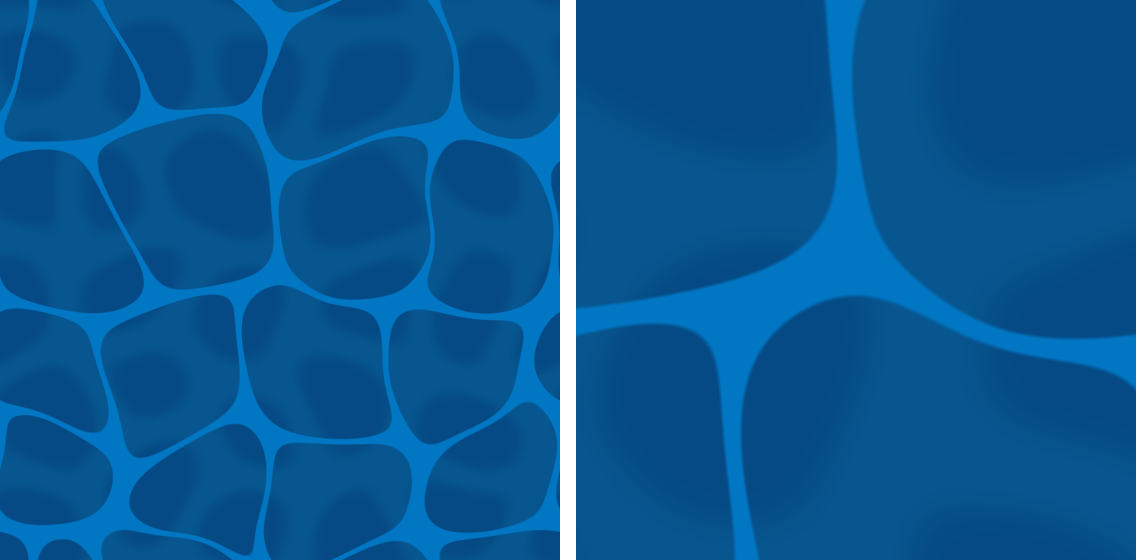
Left, the full canvas; right, a detail of the centre.
Give the GLSL for this texture, as a Shadertoy shader.

```glsl
// Stylised water: bright rounded caustic veins over deep blue with soft dark patches.

// Random point offset for a lattice cell, wrapped so the pattern tiles
vec2 hash2(vec2 cell, float count, float seed) {
    cell = mod(cell, count) + seed;
    return fract(sin(vec2(dot(cell, vec2(127.1, 311.7)),
                          dot(cell, vec2(269.5, 183.3)))) * 43758.5453);
}

vec2 sitePoint(vec2 cell, float count, float seed) {
    return cell + 0.5 + 0.72 * (hash2(cell, count, seed) - 0.5);
}

// Distance to the Voronoi borders, blended so that cell corners are round
float roundedCells(vec2 uv, float count, float seed, float sharpness) {
    vec2 p = uv * count;
    vec2 base = floor(p);
    vec2 nearCell = base, nearest = vec2(9.0);

    // Closest site
    for (int j = -1; j <= 1; j++)
    for (int i = -1; i <= 1; i++) {
        vec2 cell = base + vec2(i, j);
        vec2 toSite = sitePoint(cell, count, seed) - p;
        if (dot(toSite, toSite) < dot(nearest, nearest)) {
            nearest = toSite;
            nearCell = cell;
        }
    }

    // Exponential smooth minimum over all bisectors around that site
    float sum = 0.0;
    for (int j = -2; j <= 2; j++)
    for (int i = -2; i <= 2; i++) {
        if (i == 0 && j == 0) continue;
        vec2 toSite = sitePoint(nearCell + vec2(i, j), count, seed) - p;
        float border = dot(0.5 * (nearest + toSite), normalize(toSite - nearest));
        sum += exp(-sharpness * border);
    }
    return -log(sum) / sharpness;
}

// Periodic bending of the plane
vec2 ripple(vec2 uv) {
    const float TAU = 6.2831853;
    uv += 0.011 * sin(TAU * (3.0 * uv.yx + vec2(0.1, 0.6)));
    uv += 0.004 * sin(TAU * (vec2(5.0, -4.0) * uv.yx + 3.0 * uv + vec2(0.7, 0.2)));
    return uv;
}

void mainImage(out vec4 fragColor, in vec2 fragCoord) {
    vec2 uv = ripple(fragCoord / iResolution.xy);

    // Deep water with blurred darker patches
    float patches = roundedCells(uv + vec2(0.07, 0.03), 5.0, 17.0, 9.0);
    vec3 shallow = vec3(0.03, 0.337, 0.56);
    vec3 deep = vec3(0.02, 0.292, 0.52);
    vec3 color = mix(shallow, deep, smoothstep(0.03, 0.16, patches));

    // Crisp veins, thin along the borders and thick where they meet
    float border = roundedCells(uv, 4.0, 3.0, 12.0);
    float vein = 1.0 - smoothstep(0.009, 0.021, border);
    color = mix(color, vec3(0.005, 0.465, 0.77), vein);

    fragColor = vec4(color, 1.0);
}
```
